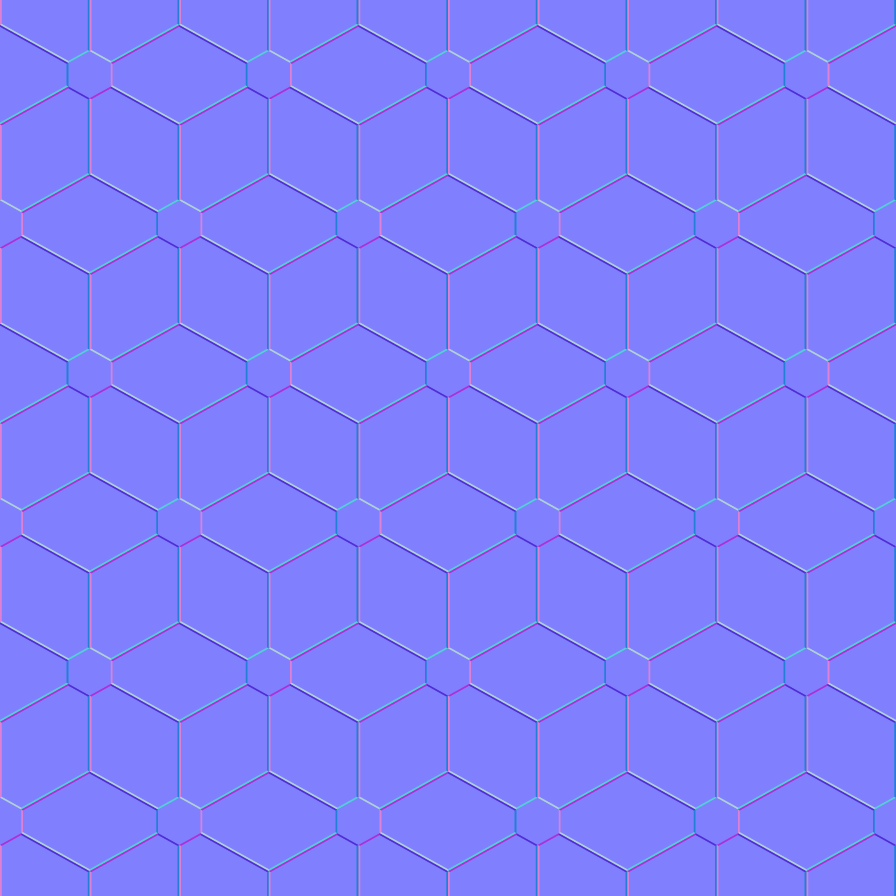
This texture map is drawn by a WebGL 1 fragment shader. Its source:

```glsl
precision highp float;

uniform vec2 u_resolution;

const float SQRT3 = 1.7320508;
const float SECTOR = 1.0471976;
const vec2 REPEATS = vec2(5.0, 3.0);
const vec2 PERIOD = vec2(SQRT3, 3.0);
const vec2 FIRST_CENTER = vec2(0.0, 0.75);
const float STUD_APOTHEM = 0.205;
const float BEVEL_WIDTH = 0.0172;
const float BEVEL_SLOPE = 1.1;
const int SAMPLES = 4;

vec2 direction(float angle) {
  return vec2(cos(angle), sin(angle));
}

// Offset from the nearest center of a hexagonal lattice.
vec2 hexCell(vec2 p, vec2 period) {
  vec2 a = mod(p + 0.5 * period, period) - 0.5 * period;
  vec2 b = mod(p, period) - 0.5 * period;
  return dot(a, a) < dot(b, b) ? a : b;
}

// Each field returns its gradient in xy and its distance in z.
vec3 spokeField(vec2 p, float turn) {
  vec2 along = direction((floor(turn) + 0.5) * SECTOR);
  vec2 across = vec2(-along.y, along.x);
  float side = dot(across, p);
  return vec3(side < 0.0 ? -across : across, abs(side));
}

vec3 studField(vec2 p, float turn, float apothem) {
  vec2 outward = direction(floor(turn + 0.5) * SECTOR);
  return vec3(outward, dot(outward, p) - apothem);
}

// Ridges run from raised hexagonal studs to the cell corners.
vec3 surfaceNormal(vec2 uv) {
  vec2 p = hexCell(uv * REPEATS * PERIOD - FIRST_CENTER, PERIOD);
  float turn = atan(p.y, p.x + 1e-6) / SECTOR;
  vec3 spoke = spokeField(p, turn);
  vec3 stud = studField(p, turn, STUD_APOTHEM);
  vec3 nearest = stud.z < spoke.z ? stud : spoke;
  float bevel = step(0.0, nearest.z) * step(nearest.z, BEVEL_WIDTH);
  return normalize(vec3(nearest.xy * BEVEL_SLOPE * bevel, 1.0));
}

void main() {
  // Average the normal over the pixel to smooth the thin bevels.
  vec3 total = vec3(0.0);
  for (int j = 0; j < SAMPLES; j++) {
    for (int i = 0; i < SAMPLES; i++) {
      vec2 jitter = (vec2(float(i), float(j)) + 0.5) / float(SAMPLES) - 0.5;
      total += surfaceNormal((gl_FragCoord.xy + jitter) / u_resolution);
    }
  }
  vec3 normal = total / float(SAMPLES * SAMPLES);
  gl_FragColor = vec4(normal * 0.5 + 0.5, 1.0);
}
```
